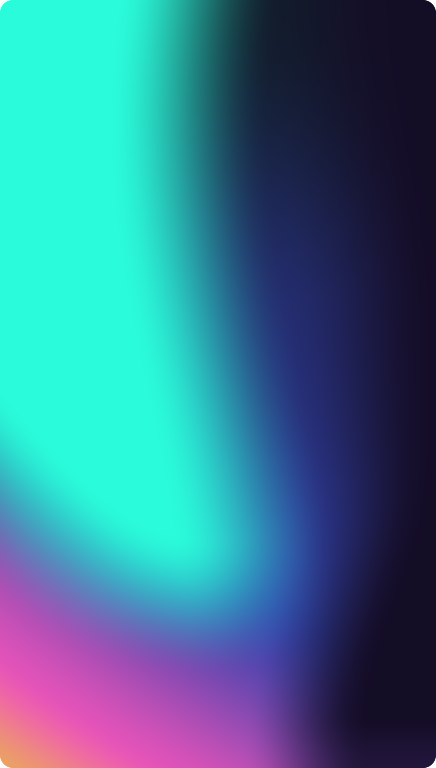
Write a Shadertoy shader that draws this background.

```glsl
// Soft mesh gradient: a mint wave over indigo, night and a warm corner, on a rounded card.

const vec3 MINT   = vec3(0.165, 0.985, 0.855);
const vec3 NIGHT  = vec3(0.080, 0.050, 0.150);
const vec3 PINE   = vec3(0.070, 0.118, 0.175);
const vec3 INDIGO = vec3(0.150, 0.185, 0.470);
const vec3 COBALT = vec3(0.200, 0.260, 0.670);
const vec3 PINK   = vec3(0.950, 0.330, 0.730);
const vec3 AMBER  = vec3(0.920, 0.660, 0.360);
const vec3 VIOLET = vec3(0.050, 0.035, 0.080);
const vec3 PAPER  = vec3(1.0);

const float WAVE_BLUR   = 0.190;  // half width of the mint side edge
const float BELLY_BLUR  = 0.095;  // half width of the mint lower edge
const float BELLY_FLARE = 0.045;  // extra lower blur at the left
const float NIGHT_LOW   = 0.145;  // half width of the night edge, bottom
const float NIGHT_HIGH  = 0.195;  // half width of the night edge, top
const float WARM_SLOPE  = 0.34;   // tilt of the warm bands
const float WARM_LIFT   = 0.30;   // upward bend of the warm bands at the left
const float CARD_RADIUS = 0.017;  // in canvas heights

// Rises from 0 to 1 across an edge, blurred by the given half width.
float softEdge(float signedDist, float blur) {
    return smoothstep(-blur, blur, signedDist);
}

// Cool column: pine at the top, through indigo, to cobalt.
vec3 coolColor(float y) {
    vec3 color = mix(COBALT, INDIGO, smoothstep(0.18, 0.56, y));
    return mix(color, PINE, smoothstep(0.50, 1.00, y));
}

// Warm diagonal bands rising from the lower left corner.
vec3 addWarmth(vec3 color, vec2 uv) {
    float band = uv.y + WARM_SLOPE * uv.x;
    band -= WARM_LIFT * uv.y * max(0.35 - uv.x, 0.0);
    color = mix(color, PINK, 1.0 - smoothstep(0.06, 0.44, band));
    return mix(color, AMBER, 1.0 - smoothstep(-0.02, 0.135, band));
}

// Night closes in from the right along a bulging edge.
float nightMask(vec2 uv) {
    float edge = 0.70 + 0.12 * smoothstep(0.03, 0.38, uv.y)
                      - 0.08 * smoothstep(0.60, 1.00, uv.y);
    float blur = mix(NIGHT_LOW, NIGHT_HIGH, smoothstep(0.10, 0.50, uv.y));
    return softEdge(uv.x - edge, blur);
}

// Mint lies left of a cosine wave and above a parabola.
float mintMask(vec2 uv) {
    float side  = 0.520 - 0.086 * cos(4.4 * (uv.y - 0.84));
    float belly = 0.208 + 0.65 * (uv.x - 0.48) * (uv.x - 0.48);
    float bellyBlur = BELLY_BLUR + BELLY_FLARE * (1.0 - smoothstep(0.0, 0.4, uv.x));
    return softEdge(side - uv.x, WAVE_BLUR) * softEdge(uv.y - belly, bellyBlur);
}

// Signed distance to the rounded card, in canvas heights.
float cardDistance(vec2 uv, float aspect) {
    vec2 size = vec2(aspect, 1.0);
    vec2 q = abs((uv - 0.5) * size) - 0.5 * size + CARD_RADIUS;
    return length(max(q, 0.0)) + min(max(q.x, q.y), 0.0) - CARD_RADIUS;
}

void mainImage(out vec4 fragColor, in vec2 fragCoord) {
    vec2 uv = fragCoord / iResolution.xy;

    // Layers from back to front
    vec3 color = addWarmth(coolColor(uv.y), uv);
    vec3 night = NIGHT + VIOLET * (1.0 - smoothstep(0.0, 0.07, uv.y));
    color = mix(color, night, nightMask(uv));
    color = mix(color, MINT, mintMask(uv));

    // Card corners; the half pixel blur keeps the straight sides clean
    float dist = cardDistance(uv, iResolution.x / iResolution.y);
    color = mix(color, PAPER, softEdge(dist, 0.5 / iResolution.y));

    fragColor = vec4(color, 1.0);
}
```
